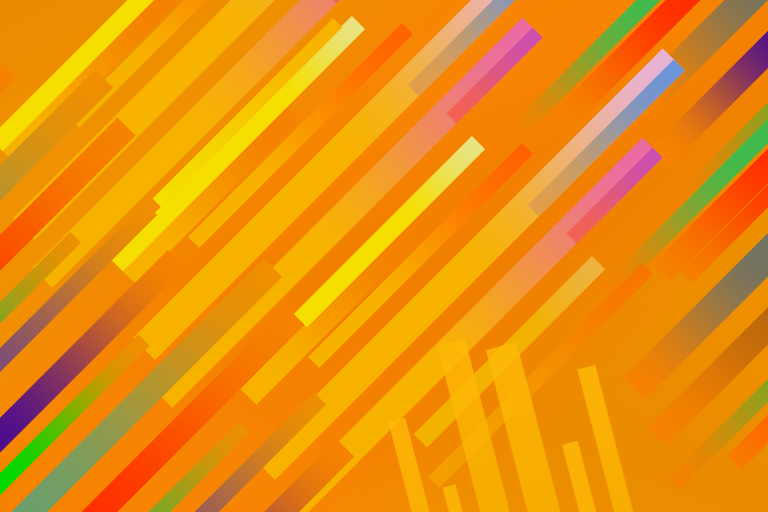
Reproduce this background procedurally as a Shadertoy shader.

```glsl
const vec3 ORANGE = vec3(0.96, 0.51, 0.0);
const vec3 OCHRE = vec3(0.93, 0.56, 0.0);
const vec3 AMBER = vec3(0.97, 0.70, 0.0);
const vec3 YELLOW = vec3(0.96, 0.87, 0.0);
const vec3 STRAW = vec3(0.91, 0.89, 0.50);
const vec3 RED = vec3(1.0, 0.18, 0.0);
const vec3 VERMILION = vec3(1.0, 0.39, 0.0);
const vec3 CORAL = vec3(0.95, 0.38, 0.32);
const vec3 PINK = vec3(0.92, 0.42, 0.64);
const vec3 MAGENTA = vec3(0.80, 0.31, 0.68);
const vec3 LILAC = vec3(0.91, 0.70, 0.83);
const vec3 BLUE = vec3(0.42, 0.58, 0.85);
const vec3 TAN = vec3(0.88, 0.62, 0.30);
const vec3 GREEN = vec3(0.25, 0.73, 0.30);
const vec3 LIME = vec3(0.0, 0.85, 0.0);
const vec3 OLIVE = vec3(0.45, 0.66, 0.15);
const vec3 SAGE = vec3(0.42, 0.62, 0.42);
const vec3 GREY = vec3(0.45, 0.45, 0.38);
const vec3 BROWN = vec3(0.72, 0.40, 0.05);
const vec3 MAUVE = vec3(0.45, 0.28, 0.50);
const vec3 PURPLE = vec3(0.30, 0.05, 0.55);

const float WARM_STEP = 0.469;
const float FRESH_STEP = 0.49;
const vec2 DUSK_STEP = vec2(0.54, -0.55);
const vec2 COOL_STEP = vec2(0.70, -0.04);
const vec2 LEAN = vec2(0.25, -0.968);
const float SLAT_ALPHA = 0.8;

// Top centre and width of each leaning slat
const vec3 SLATS[6] = vec3[6](
    vec3(0.881, 0.332, 0.056), vec3(0.979, 0.324, 0.062), vec3(1.145, 0.283, 0.036),
    vec3(1.113, 0.135, 0.032), vec3(0.775, 0.180, 0.034), vec3(0.877, 0.051, 0.026));

// box: lane start, lane width, low end, high end; ramp: range of the blend
void bar(inout vec3 col, vec2 q, vec4 box, vec2 ramp, vec3 low, vec3 high) {
    vec2 inside = min(q - box.xz, vec2(box.x + box.y, box.w) - q);
    vec2 cover = clamp(0.5 + inside * iResolution.y / 1.4, 0.0, 1.0);
    vec3 tint = mix(low, high, smoothstep(ramp.x, ramp.y, q.y));
    col = mix(col, tint, cover.x * cover.y);
}

// Amber bars that glow yellow, red, pink or lilac at the upper end
void warmBars(inout vec3 col, vec2 q) {
    for (int k = -1; k <= 2; k++) {
        vec2 r = q - vec2(WARM_STEP * float(k), 0.0);
        vec3 layer = col;
        if (k < 2) {
            bar(layer, r, vec4(0.920, 0.086, -0.40, 1.20), vec2(0.35, 1.20), AMBER, LILAC);
            bar(layer, r, vec4(0.963, 0.043, 0.63, 1.20), vec2(0.63, 1.20), TAN, BLUE);
            bar(layer, r, vec4(1.055, 0.078, -0.46, 0.986), vec2(0.10, 0.986), AMBER, PINK);
            bar(layer, r, vec4(1.094, 0.039, 0.65, 0.986), vec2(0.65, 0.986), CORAL, MAGENTA);
            bar(layer, r, vec4(0.760, 0.062, -0.29, 0.35), vec2(-0.25, 0.30), AMBER, ORANGE);
        }
        float yellowStart = k < 1 ? -0.29 : -0.04;
        bar(layer, r, vec4(0.718, 0.052, yellowStart, 0.656), vec2(0.35, 0.656), YELLOW, STRAW);
        bar(layer, r, vec4(0.830, 0.043, -0.095, 0.74), vec2(0.10, 0.74), AMBER, VERMILION);
        col = mix(col, layer, k == 2 ? 0.5 : 1.0);
    }
    bar(col, q, vec4(0.686, 0.036, -0.09, 0.615), vec2(-0.1, 0.6), YELLOW, AMBER);
}

// Green and red bars fading in towards the upper right
void freshBars(inout vec3 col, vec2 q) {
    for (int k = 0; k < 2; k++) {
        vec2 r = q - vec2(FRESH_STEP, -0.11) * float(k);
        bar(col, r, vec4(1.243, 0.047, 0.72, 3.0), vec2(0.72, 1.28), ORANGE, GREEN);
        bar(col, r, vec4(1.300, 0.068, 0.87, 3.0), vec2(0.85, 1.35), ORANGE, RED);
    }
    bar(col, q, vec4(1.86, 0.045, 0.80, 3.0), vec2(0.75, 1.25), ORANGE, RED);
    bar(col, q, vec4(2.31, 0.055, 0.53, 3.0), vec2(0.45, 0.75), ORANGE, VERMILION);
}

// Dark bars along the right side
void duskBars(inout vec3 col, vec2 q) {
    for (int k = 0; k < 2; k++) {
        vec2 r = q - DUSK_STEP * float(k);
        vec3 dark = mix(PURPLE, BROWN, float(k));
        bar(col, r, vec4(1.415, 0.085, 1.03, 3.0), vec2(1.03, 1.55), ORANGE, GREY);
        bar(col, r, vec4(1.560, 0.073, 0.98, 3.0), vec2(1.00, 1.50), ORANGE, dark);
        bar(col, r, vec4(1.700, 0.045, 0.92, 3.0), vec2(0.90, 1.45), ORANGE, OLIVE);
    }
}

// Bars that deepen in colour towards the lower left
void coolBars(inout vec3 col, vec2 q) {
    for (int k = -1; k < 2; k++) {
        vec2 r = q - COOL_STEP * float(k);
        bar(col, r, vec4(0.322, 0.070, -3.0, 0.05), vec2(-0.95, 0.05), SAGE, OCHRE);
        bar(col, r, vec4(0.459, 0.070, -3.0, 0.00), vec2(-0.85, 0.00), RED, ORANGE);
        bar(col, r, vec4(0.590, 0.042, -3.0, -0.316), vec2(-0.75, -0.30), OLIVE, OCHRE);
        bar(col, r, vec4(0.680, 0.047, -3.0, -0.113), vec2(-0.85, -0.10), MAUVE, OCHRE);
        bar(col, r, vec4(0.816, 0.068, -3.0, -0.16), vec2(-0.90, -0.16), PURPLE, ORANGE);
        bar(col, r, vec4(0.924, 0.043, -3.0, -0.383), vec2(-0.95, -0.40), LIME, OCHRE);
    }
}

void mainImage(out vec4 fragColor, in vec2 fragCoord) {
    vec2 p = fragCoord / iResolution.y;
    vec2 q = vec2(p.x + 1.0 - p.y, p.x - 1.0 + p.y); // lane, along

    // Ground: orange band between ochre corners
    vec3 col = mix(ORANGE, OCHRE, smoothstep(0.25, 0.75, abs(q.x - 1.25)));
    col += 0.01 * sin(3.0 * p.x + 2.0 * sin(4.0 * p.y));

    duskBars(col, q);
    freshBars(col, q);
    warmBars(col, q);
    coolBars(col, q);

    // Translucent leaning slats
    for (int i = 0; i < 6; i++) {
        vec2 d = p - SLATS[i].xy;
        vec2 r = vec2(dot(d, vec2(-LEAN.y, LEAN.x)), dot(d, LEAN));
        float w = SLATS[i].z;
        vec3 layer = col;
        bar(layer, r, vec4(-0.5 * w, w, 0.0, 2.0), vec2(0.0, 0.4), AMBER + 0.03, AMBER);
        col = mix(col, layer, SLAT_ALPHA);
    }
    fragColor = vec4(clamp(col, 0.0, 1.0), 1.0);
}
```
